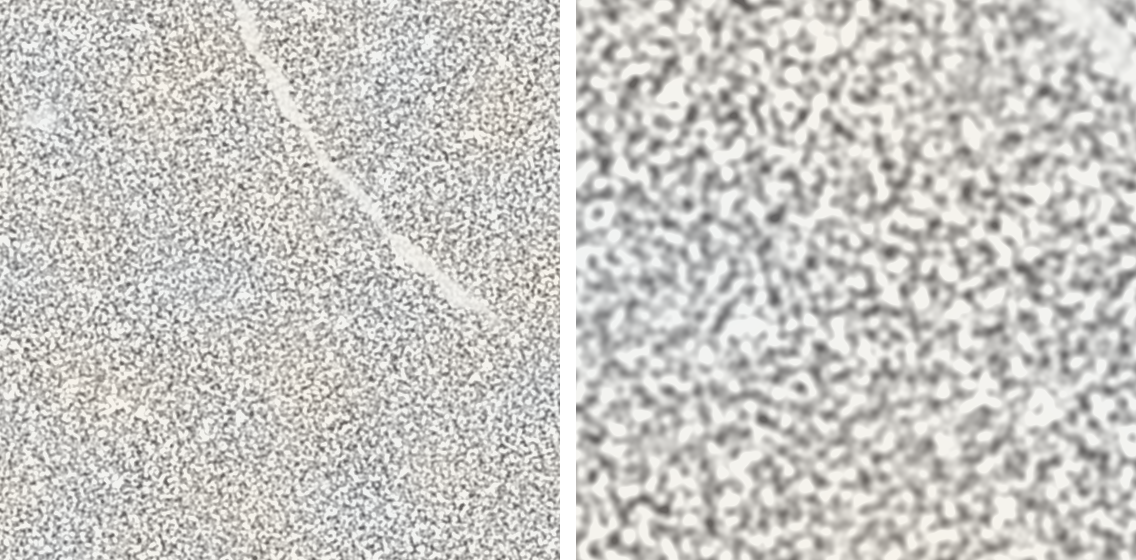
Left, the full canvas; right, a detail of the centre.
Reproduce this texture procedurally as a WebGL 2 fragment shader.

```glsl
#version 300 es
precision highp float;

uniform vec2 u_resolution;
out vec4 fragColor;

// Colours
const vec3 DARK_GRAIN = vec3(0.465, 0.455, 0.445);
const vec3 PALE_GROUND = vec3(0.957, 0.953, 0.935);
const vec3 WARM_TINT = vec3(0.012, 0.0, -0.016);

// Grain, as cells across the canvas
const float FINE_SCALE = 132.0;
const float GRAIN_SCALE = 108.0;
const float CLUMP_SCALE = 62.0;
const float GRAIN_CONTRAST = 1.15;
const float MEAN_TONE = 0.645;

// Bare patches, dark specks and the curved fissure
const float PATCH_SCALE = 23.0;
const float SPECK_CELLS = 15.0;
const float SPECK_CHANCE = 0.16;
const float SPECK_RADIUS = 0.009;
const float FISSURE_WIDTH = 0.011;
const float FISSURE_BEND = 0.3;
const vec2 WORN_CENTER = vec2(0.07, 0.79);
const float WORN_RADIUS = 0.045;

float hash(vec2 cell, float seed) {
    uvec2 q = uvec2(ivec2(cell) + 4096);
    uint h = q.x * 1597334677u ^ q.y * 3812015801u ^ uint(seed) * 668265263u;
    h = (h ^ (h >> 15)) * 2246822519u;
    h = (h ^ (h >> 13)) * 3266489917u;
    return float((h ^ (h >> 16)) >> 8) / 16777216.0;
}

float cornerSlope(vec2 cell, vec2 offset, float seed) {
    float angle = 6.28318 * hash(cell, seed);
    return dot(vec2(cos(angle), sin(angle)), offset);
}

// Gradient noise around zero
float noise(vec2 p, float seed) {
    vec2 cell = floor(p);
    vec2 f = p - cell;
    vec2 w = f * f * f * (f * (f * 6.0 - 15.0) + 10.0);
    vec2 e = vec2(1.0, 0.0);
    float low = mix(cornerSlope(cell, f, seed),
                    cornerSlope(cell + e.xy, f - e.xy, seed), w.x);
    float high = mix(cornerSlope(cell + e.yx, f - e.yx, seed),
                     cornerSlope(cell + e.xx, f - e.xx, seed), w.x);
    return mix(low, high, w.y);
}

vec2 rotate(vec2 p, float angle) {
    float c = cos(angle), s = sin(angle);
    return vec2(c * p.x - s * p.y, s * p.x + c * p.y);
}

// Layers are turned against each other to hide their lattices
float grain(vec2 p) {
    return 0.72 * noise(rotate(p, 0.5) * FINE_SCALE, 1.0)
         + 0.82 * noise(rotate(p, 1.2) * GRAIN_SCALE, 2.0)
         + 0.38 * noise(rotate(p, 0.9) * CLUMP_SCALE, 3.0);
}

// Broken pale line, bending down from the top towards the right
float fissure(vec2 p) {
    float along = p.x - p.y;
    float bend = along - 0.1;
    float wobble = 0.016 * noise(p * 18.0, 4.0) + 0.008 * noise(p * 50.0, 5.0);
    float across = (p.x + p.y - 1.28 - FISSURE_BEND * bend * bend) * 0.707 + wobble;
    float width = FISSURE_WIDTH * (0.9 + 1.5 * noise(p * 13.0, 6.0));
    float line = 1.0 - smoothstep(width - 0.005, width + 0.006, abs(across));
    return line * (1.0 - smoothstep(0.43, 0.52, along));
}

float specks(vec2 p) {
    vec2 home = floor(p * SPECK_CELLS);
    vec2 warped = p + 0.006 * vec2(noise(p * 90.0, 7.0), noise(p * 90.0, 8.0));
    float dark = 0.0;
    for (int y = -1; y <= 1; y++) {
        for (int x = -1; x <= 1; x++) {
            vec2 cell = home + vec2(x, y);
            vec2 center = (cell + vec2(hash(cell, 9.0), hash(cell, 10.0))) / SPECK_CELLS;
            float radius = SPECK_RADIUS * mix(0.6, 1.2, hash(cell, 11.0));
            float spot = 1.0 - smoothstep(0.2 * radius, radius, length(warped - center));
            dark = max(dark, spot * step(hash(cell, 12.0), SPECK_CHANCE));
        }
    }
    return dark;
}

void main() {
    vec2 p = gl_FragCoord.xy / min(u_resolution.x, u_resolution.y);

    // Grain with slow drifts of tone and contrast
    float drift = noise(p * 7.0, 13.0);
    float contrast = GRAIN_CONTRAST * (1.0 + 0.35 * noise(p * 9.0, 14.0));
    float tone = MEAN_TONE + contrast * grain(p) + 0.08 * drift;

    // Bare ground
    float patches = noise(rotate(p, 0.3) * PATCH_SCALE, 15.0)
                  + 0.35 * noise(p * 55.0, 16.0);
    tone += 0.4 * smoothstep(0.3, 0.55, patches);
    float wornEdge = length((p - WORN_CENTER) * vec2(0.85, 1.3)) + 0.025 * noise(p * 28.0, 17.0);
    float worn = 1.0 - smoothstep(0.4 * WORN_RADIUS, WORN_RADIUS, wornEdge);
    tone = mix(tone, 0.87 + 0.25 * (tone - MEAN_TONE), 0.85 * worn);
    tone = mix(tone, 0.97 + 0.1 * (tone - MEAN_TONE), 0.9 * fissure(p));

    tone -= 0.33 * specks(p);
    vec3 color = mix(DARK_GRAIN, PALE_GROUND, clamp(tone, -0.15, 1.0));
    color += WARM_TINT * 2.0 * noise(p * 5.0, 18.0);
    fragColor = vec4(color, 1.0);
}
```
